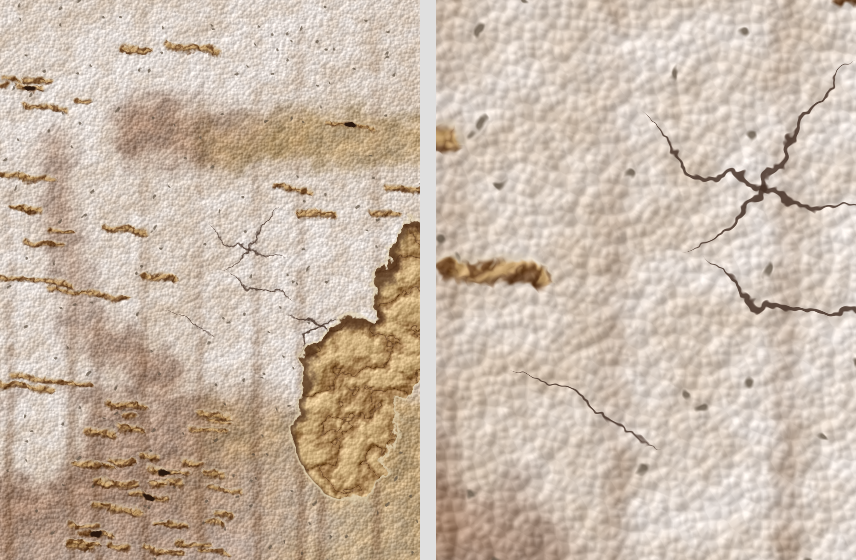
Left, the full canvas; right, a detail of the centre.
This texture is drawn by a WebGL 2 fragment shader. Its source:

```glsl
#version 300 es
precision highp float;
// Weathered pale bark: a grainy chalky skin with brown stains and drips,
// thin cracks, crusty horizontal scars and a flaked hollow of bare tan wood.
// Layered sines shape the patches, cellular noise the grain and specks.
uniform vec2 u_resolution;
out vec4 fragColor;

vec2 hash2(vec2 p) {
  vec3 q = fract(p.xyx * vec3(.1031, .1030, .0973));
  q += dot(q, q.yzx + 33.33);
  return fract((q.xx + q.yz) * q.zy);
}

// Distance to the nearest cell point, and that cell's random id
vec2 cells(vec2 p) {
  vec2 base = floor(p), best = vec2(9., 0.);
  for (int j = -1; j <= 1; j++)
    for (int i = -1; i <= 1; i++) {
      vec2 cell = base + vec2(i, j), h = hash2(cell + 50.);
      float d = length(cell + h - p);
      if (d < best.x) best = vec2(d, fract(h.x * 7. + h.y * 13.));
    }
  return best;
}

// Layered, turned and bent sines, about -1 to 1
float waves(vec2 p) {
  float sum = 0., amp = .5;
  for (int i = 0; i < 5; i++) {
    p = mat2(.8, .6, -.6, .8) * p * 1.9 + 1.7;
    sum += amp * sin(p.x + 1.4 * sin(p.y * .8 + float(i)));
    amp *= .58;
  }
  return sum;
}

float below(float edge, float soft, float x) {
  return 1. - smoothstep(edge - soft, edge + soft, x);
}

float segment(vec2 p, vec2 a, vec2 b) {
  vec2 ab = b - a;
  return length(p - a - ab * clamp(dot(p - a, ab) / dot(ab, ab), 0., 1.));
}

float hollowDistance(vec2 p) {
  float bowl = (length((p - vec2(.62, .27)) / vec2(.105, .165)) - 1.) * .12;
  float side = (length((p - vec2(.72, .38)) / vec2(.07, .10)) - 1.) * .08;
  float top = (length((p - vec2(.755, .49)) / vec2(.09, .10)) - 1.) * .09;
  return min(bowl, min(side, top));
}

// Grain lit from the upper left
float grainRelief(vec2 p) {
  return cells(p + vec2(-.3, .3)).x - cells(p).x;
}

void main() {
  vec2 p = gl_FragCoord.xy / u_resolution.y;
  float px = 1. / u_resolution.y;
  float broad = waves(p * 6.), fine = waves(p * 38. + 4.);
  vec2 warped = p + .025 * vec2(broad, waves(p.yx * 8. + 3.));
  float relief = .7 * grainRelief(p * 165.) + .5 * grainRelief(p * 75. + fine * .6);

  // Chalky skin and stains
  vec3 color = mix(vec3(.89, .86, .84), vec3(.80, .73, .66),
                   clamp(.42 + .35 * broad + .4 * fine, 0., 1.));
  float d = segment(warped, vec2(.26, .77), vec2(.74, .75)) - .055;
  d = min(d, segment(warped, vec2(.08, .73), vec2(.13, .43)) - .03);
  d = min(d, segment(warped, vec2(.13, .43), vec2(.30, .31)) - .04);
  d = min(d, max(warped.y - .29, .09 - length(warped - vec2(.06, .22))));
  float stain = below(0., .03, d + .02 * fine) * (.8 + .25 * broad);
  vec3 stainColor = mix(vec3(.64, .52, .44), vec3(.71, .60, .44),
                        smoothstep(.3, .6, p.x + .1 * broad));
  color = mix(color, stainColor * (1. + .14 * fine), clamp(stain, 0., 1.));

  // Vertical drips
  float drip = 0., low = below(.35, .3, p.y);
  for (int i = 0; i < 9; i++) {
    vec2 h = hash2(vec2(i, 7));
    float away = abs(p.x - .08 * float(i) - .06 * h.x + .004 * broad);
    drip = max(drip, below(.008, .007, away) * below(.4 + .6 * h.y, .12, p.y));
  }
  color = mix(color, vec3(.48, .35, .25), drip * mix(.15, .5, low) * (.8 + .4 * fine));
  color += relief * .3;

  // Specks, denser in one lichen patch
  vec2 speck = cells(p * 42. + fine * .25);
  float lichen = below(.04, .03, length(p - vec2(.48, .92)));
  color = mix(color, vec3(.36, .31, .25),
              .75 * below(.11, .06, speck.x) * step(.86 - .7 * lichen, speck.y));

  // Cracks, falling gently or steeply in turn
  for (int i = 0; i < 7; i++) {
    vec2 h = hash2(vec2(i, 31));
    float angle = i % 2 == 0 ? -.45 : .8;
    vec2 along = vec2(cos(angle), sin(angle));
    vec2 q = p - vec2(.34 + .25 * h.x, .36 + .27 * h.y);
    float t = dot(q, along) / (.04 + .05 * h.y);
    float across = dot(q, vec2(-along.y, along.x)) + .008 * fine + .008 * sin(t * 3. + h.x * 6.);
    float width = .0016 * (1. - t * t) * (.5 + h.x);
    color = mix(color, vec3(.27, .19, .15),
                .85 * below(width, px, abs(across)) * below(.95, .05, abs(t)));
  }

  // Crusty scars: a lower cluster, a left column, long ones, strays
  vec2 crumb = cells(p * vec2(70., 110.) + fine);
  for (int i = 0; i < 60; i++) {
    vec2 h = hash2(vec2(i, 53)), k = hash2(vec2(i, 91));
    vec2 center = vec2(.14, .01) + h * vec2(.29, .27);
    float halfLength = .008 + .026 * k.x;
    if (i >= 32) center = vec2(.15, .38) * h + vec2(0., .48);
    if (i >= 44) { center = vec2(.02, .3) + h * vec2(.22, .25); halfLength = .07; }
    if (i >= 48) { center = h * vec2(.75, 1.); halfLength = .02 + .03 * k.x; }
    vec2 q = p - center;
    q.y += .12 * q.x + .005 * fine;
    float thick = (.004 + .004 * k.y) * (.6 + .7 * crumb.x);
    float scar = length(vec2(max(abs(q.x) - halfLength, 0.), q.y)) - thick;
    vec3 crust = mix(vec3(.76, .61, .40), vec3(.42, .26, .12), smoothstep(.25, .7, crumb.x));
    crust = mix(crust, vec3(.32, .19, .10), below(-.002, .002, q.y) * .6);
    color = mix(color, vec3(.88, .82, .72), .5 * below(.003, .002, scar) * step(0., q.y));
    color = mix(color, crust + relief * .25, .9 * below(0., .0015 + px, scar));
    if (i % 13 == 0)
      color = mix(color, vec3(.16, .09, .05), below(.8, .2, length(q / vec2(.014, .006))));
  }

  // Flaked hollow with lit ridges, creases, undercut shadow and pale lip
  vec2 edge = warped + .009 * vec2(fine, -fine);
  float hollow = hollowDistance(edge);
  vec2 g = warped * vec2(13., 19.);
  float ridge = abs(waves(g)), slope = ridge - abs(waves(g + vec2(-.06, .08)));
  vec3 wood = mix(vec3(.60, .45, .28), vec3(.80, .68, .49), smoothstep(.0, .6, ridge + .2 * fine));
  wood = mix(wood, vec3(.37, .24, .15), .5 * below(.03, .03, ridge));
  wood += slope * .35 + relief * .22;
  float shadow = below(.004, .008, -hollowDistance(edge + vec2(-.006, .012)));
  wood = mix(wood, vec3(.30, .18, .10), shadow * .75);
  color = mix(color, vec3(.90, .84, .71), .7 * below(.005, .003, hollow));
  color = mix(color, wood, below(0., px, hollow));

  fragColor = vec4(clamp(color, 0., 1.), 1.);
}
```
